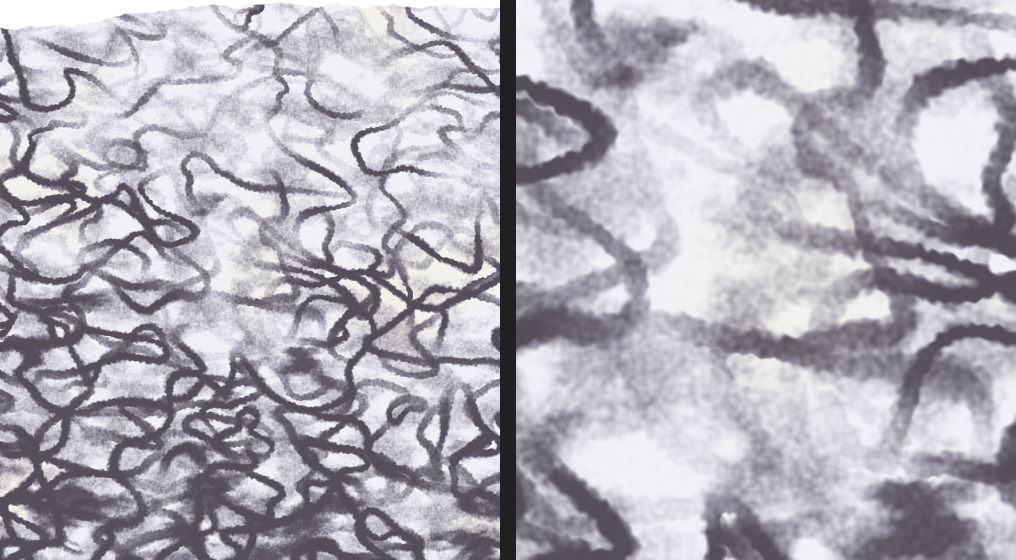
Left, the full canvas; right, a detail of the centre.
A Shadertoy shader for this texture:

```glsl
const vec3 INK = vec3(0.325, 0.305, 0.345);
const vec3 COOL_PAPER = vec3(0.945, 0.945, 0.970);
const vec3 WARM_PAPER = vec3(0.955, 0.950, 0.930);
const vec3 BACKDROP = vec3(1.0);
const int STROKE_LAYERS = 4;

vec2 hash22(vec2 p) {
    vec3 h = fract(p.xyx * vec3(0.1031, 0.1030, 0.0973));
    h += dot(h, h.yzx + 33.33);
    return fract((h.xx + h.yz) * h.zy);
}

float cornerRamp(vec2 cell, vec2 offset) {
    return dot(hash22(cell) * 2.0 - 1.0, offset);
}

// Gradient noise, roughly -0.7 to 0.7
float noise(vec2 p) {
    vec2 i = floor(p), f = fract(p);
    vec2 u = f * f * f * (f * (f * 6.0 - 15.0) + 10.0);
    vec2 e = vec2(0.0, 1.0);
    float low = mix(cornerRamp(i, f), cornerRamp(i + e.yx, f - e.yx), u.x);
    float high = mix(cornerRamp(i + e.xy, f - e.xy), cornerRamp(i + e.yy, f - e.yy), u.x);
    return 1.3 * mix(low, high, u.y);
}

float fbm(vec2 p) {
    float sum = 0.0, amp = 0.6;
    for (int i = 0; i < 4; i++) {
        sum += amp * noise(p);
        p = mat2(1.6, 1.2, -1.2, 1.6) * p + 7.3;
        amp *= 0.55;
    }
    return sum;
}

// Field whose zero contours become curling marks, wider than tall
float curlField(vec2 p, float seed) {
    vec2 q = mat2(0.97, 0.24, -0.24, 0.97) * p * vec2(6.2, 9.5) + seed;
    q += 0.45 * vec2(noise(q * 0.9 + 31.7), noise(q * 0.9 + 57.1));
    return noise(q) + 0.22 * noise(q * 2.1 + 11.0);
}

// Soft line of even width along the zero contour
float stroke(vec2 p, float seed, float halfWidth) {
    const float STEP = 0.002;
    float n = curlField(p, seed);
    vec2 slope = vec2(curlField(p + vec2(STEP, 0.0), seed),
                      curlField(p + vec2(0.0, STEP), seed)) - n;
    float dist = abs(n) / max(length(slope) / STEP, 2.5);
    return 1.0 - smoothstep(halfWidth * 0.4, halfWidth * 1.15, dist);
}

// Ink coverage: scribbled lines, rubbed patches and pale haze
float inkAmount(vec2 p, float depth) {
    float clear = 1.0;
    for (int i = 0; i < STROKE_LAYERS; i++) {
        float seed = 13.7 + 23.1 * float(i);
        float force = noise(p * vec2(4.5, 6.0) + seed * 1.7) + mix(-0.20, 0.27, depth);
        float pressure = mix(0.10, 1.0, smoothstep(-0.18, 0.28, force));
        float halfWidth = mix(0.0065, 0.0105, depth) * (1.0 + 0.7 * noise(p * 14.0 + seed));
        clear *= 1.0 - pressure * stroke(p, seed, halfWidth);
    }
    float rubbed = fbm(p * vec2(6.0, 13.0) + 41.3) + mix(-0.42, 0.08, depth * depth);
    clear *= 1.0 - 0.92 * smoothstep(0.0, 0.26, rubbed);
    float haze = fbm(p * vec2(11.0, 17.0) + 83.9) + mix(-0.06, 0.10, depth);
    clear *= 1.0 - 0.34 * smoothstep(-0.15, 0.40, haze);
    return 1.0 - clear;
}

// Height of the torn upper border
float tornEdge(float x) {
    float rise = 0.947 + 0.038 * smoothstep(0.05, 0.36, x);
    float scallop = abs(noise(vec2(x * 11.0, 4.3)));
    return rise + 0.018 * scallop + 0.003 * noise(vec2(x * 70.0, 9.6));
}

void mainImage(out vec4 fragColor, in vec2 fragCoord) {
    vec2 p = fragCoord / iResolution.y;
    float pixel = 1.0 / iResolution.y;

    // Paper tooth roughens the outlines
    vec2 tooth = vec2(noise(p * 150.0 + 3.1), noise(p * 150.0 + 71.9));
    vec2 roughP = p + 0.0035 * tooth;
    float depth = clamp(1.0 - p.y - 0.18 * (p.x - 0.45), 0.0, 1.0);
    float ink = inkAmount(roughP, depth);

    // Grain is strongest in half tones
    float grain = noise(p * 210.0 + 17.0) + 0.6 * noise(p * 95.0 + 29.0);
    ink = clamp(ink + grain * (0.03 + 0.9 * ink * (1.0 - ink)), 0.0, 1.0);

    float warmth = smoothstep(0.0, 0.45, noise(p * 5.0 + 63.0));
    vec3 paper = mix(COOL_PAPER, WARM_PAPER, warmth);
    vec3 color = mix(paper, INK, ink);
    color += vec3(-0.004, -0.008, 0.016) * ink * (1.0 - ink) * 4.0;

    float edge = tornEdge(p.x);
    color = mix(color, BACKDROP, smoothstep(-pixel, pixel, p.y - edge));
    fragColor = vec4(color, 1.0);
}
```
